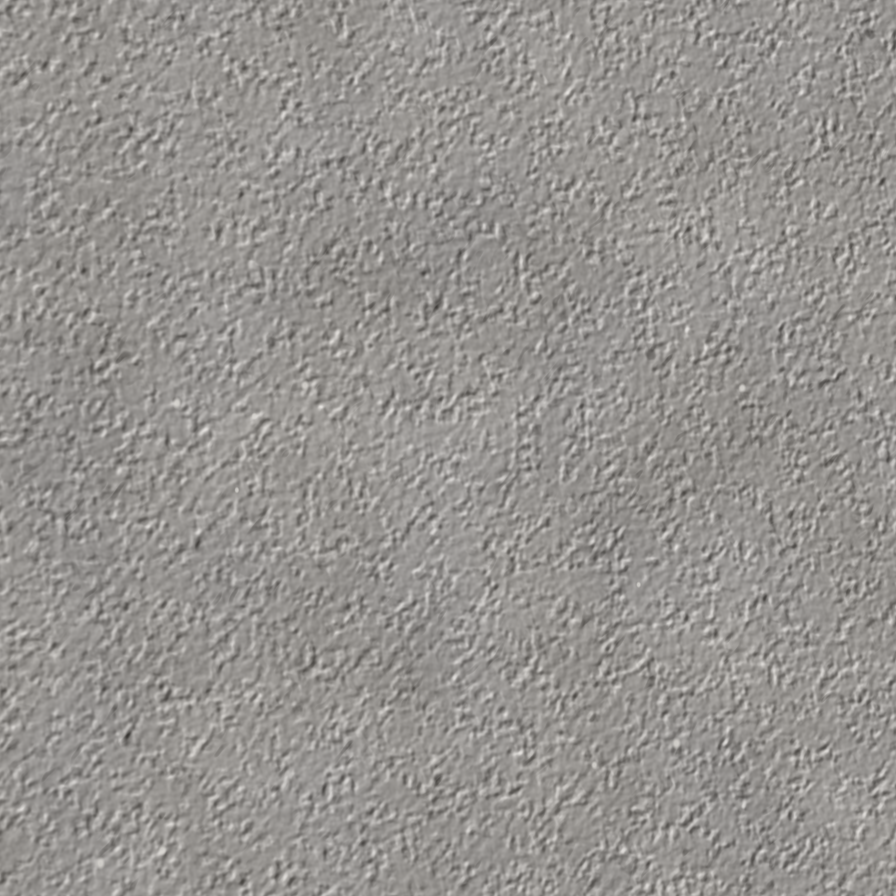
A WebGL 1 fragment shader for this texture:

```glsl
precision highp float;
// Rough grey concrete: small embossed grains lit from the upper left, with a few pale chips.

uniform vec2 u_resolution;

const vec3 BASE_COLOR = vec3(0.592, 0.580, 0.565);
const vec3 COOL_TINT = vec3(-0.003, -0.001, 0.005);
const vec3 CHIP_COLOR = vec3(0.86, 0.85, 0.83);
const vec2 LIGHT_DIR = vec2(-0.77, 0.64);
const float GRAIN_FREQ = 94.0;      // grains across the canvas
const float GRAIN_STRETCH = 0.80;   // below 1 lengthens grains across the light
const float FINE_WEIGHT = 0.48;     // share of the finer octave
const float PLATEAU = 0.48;         // height at which grains flatten out
const float RIGHT_SHRINK = 0.16;    // grains get finer to the right
const float RELIEF_STEP = 0.0042;   // width of lit and shaded edges
const float RELIEF_CONTRAST = 0.178;
const float FLECK_FREQ = 125.0;
const float FLECK_CONTRAST = 0.11;
const float PIT_FREQ = 80.0;
const float PIT_DEPTH = 0.12;
const float MOTTLE = 0.044;
const float SAND = 0.035;
const float CHIP_CELLS = 12.0;
const float CHIP_CHANCE = 0.055;
const float CHIP_RADIUS = 0.0075;

float hash(vec2 p) {
  vec3 q = fract(p.xyx * 0.1031);
  q += dot(q, q.yzx + 33.33);
  return fract((q.x + q.y) * q.z);
}

vec2 cornerGradient(vec2 cell) {
  float angle = 6.28319 * hash(cell);
  return vec2(cos(angle), sin(angle));
}

float gradientNoise(vec2 p) {
  vec2 i = floor(p);
  vec2 f = p - i;
  vec2 u = f * f * f * (f * (f * 6.0 - 15.0) + 10.0);
  vec2 e = vec2(1.0, 0.0);
  float a = dot(cornerGradient(i), f);
  float b = dot(cornerGradient(i + e), f - e);
  float c = dot(cornerGradient(i + e.yx), f - e.yx);
  float d = dot(cornerGradient(i + e.xx), f - e.xx);
  return mix(mix(a, b, u.x), mix(c, d, u.x), u.y);
}

// Axes across and along the grains, shrinking them toward the right.
vec2 grainSpace(vec2 p) {
  p += RIGHT_SHRINK * p * p.x;
  vec2 along = vec2(-LIGHT_DIR.y, LIGHT_DIR.x);
  return vec2(dot(p, LIGHT_DIR), dot(p, along) * GRAIN_STRETCH);
}

// Rounded grains: two octaves with softly flattened tops and hollows.
float surfaceHeight(vec2 p) {
  vec2 q = grainSpace(p) * GRAIN_FREQ;
  float n = gradientNoise(q + 200.0);
  vec2 turned = vec2(0.8 * q.x - 0.6 * q.y, 0.6 * q.x + 0.8 * q.y);
  n += FINE_WEIGHT * gradientNoise(turned * 1.75 + 311.0);
  return smoothstep(-PLATEAU, PLATEAU, n);
}

// Scattered pale chips; returns their coverage.
float chips(vec2 p) {
  float cover = 0.0;
  vec2 home = floor(p * CHIP_CELLS);
  for (int y = -1; y <= 1; y++) {
    for (int x = -1; x <= 1; x++) {
      vec2 cell = home + vec2(float(x), float(y));
      vec2 jitter = vec2(hash(cell + 17.3), hash(cell + 59.1));
      vec2 d = p - (cell + jitter) / CHIP_CELLS;
      float radius = CHIP_RADIUS * mix(0.5, 1.0, hash(cell + 83.7));
      float present = step(hash(cell + 41.9), CHIP_CHANCE);
      float spread = length(d * vec2(1.2, 0.9));
      cover = max(cover, present * (1.0 - smoothstep(radius * 0.25, radius, spread)));
    }
  }
  return cover;
}

void main() {
  vec2 p = gl_FragCoord.xy / min(u_resolution.x, u_resolution.y);
  vec2 grain = grainSpace(p);

  // Relief shading plus stubby flecks, weaker in small worn patches
  vec2 offset = LIGHT_DIR * RELIEF_STEP * 0.5;
  float slope = surfaceHeight(p - offset) - surfaceHeight(p + offset);
  float fleck = gradientNoise(grain * vec2(1.0, 0.75) * FLECK_FREQ + 173.0);
  float patches = gradientNoise(p * 30.0 + 19.0) + 0.8 * gradientNoise(p * 61.0 + 53.0);
  float roughness = mix(0.40, 1.35, smoothstep(-0.40, 0.32, patches));
  float tone = roughness * (RELIEF_CONTRAST * slope + FLECK_CONTRAST * fleck);

  // Small dark pits, gathered in loose groups
  float pit = smoothstep(0.20, 0.48, gradientNoise(grain * vec2(1.2, 0.7) * PIT_FREQ + 97.0));
  float groups = smoothstep(-0.05, 0.35, gradientNoise(p * 19.0 + 143.0));
  tone -= PIT_DEPTH * pit * groups;

  // Broad mottling and fine sand
  float cloud = gradientNoise(p * 5.0 + 7.0) + 0.7 * gradientNoise(p * 14.0 + 31.0);
  tone += MOTTLE * cloud + SAND * gradientNoise(p * 190.0 + 11.0);

  vec3 color = BASE_COLOR + tone;
  color += COOL_TINT * smoothstep(-0.3, 0.5, gradientNoise(p * 7.0 + 67.0));
  color = mix(color, CHIP_COLOR, 0.8 * chips(p));
  gl_FragColor = vec4(color, 1.0);
}
```
